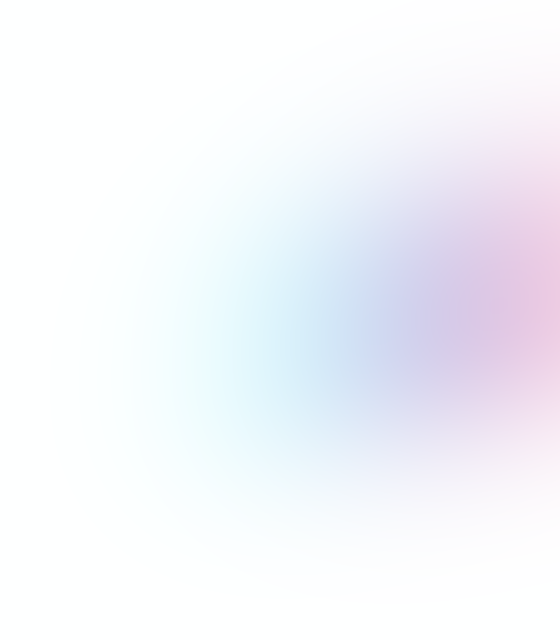
This background is drawn by a Shadertoy shader. Its source:

```glsl
// A soft pastel glow on white, running from mint through blue to pink.
// Each colour channel is dimmed by its own bell curve along a tilted axis,
// and one vertical bell curve fades the whole band out above and below.

// Bell curve with a slightly flatter top and shorter tails than a Gaussian.
vec3 bell(vec3 offset, vec3 width) {
    return exp(-pow(abs(offset / width), vec3(2.2)));
}

void mainImage(out vec4 fragColor, in vec2 fragCoord) {
    vec2 uv = fragCoord / iResolution.xy;

    // Height above the axis, which rises gently to the right
    float height = uv.y - (0.38 + 0.16 * uv.x);

    // The upper side fades more slowly; blend the widths across the axis
    float spread = mix(0.222, 0.252, smoothstep(-0.12, 0.12, height));
    float fade = bell(vec3(height), vec3(spread)).x;

    // Red dips in the blue zone, green in the violet, blue near the pink edge
    vec3 dip = vec3(0.182, 0.218, 0.11)
             * bell(uv.x - vec3(0.68, 0.89, 0.97), vec3(0.32, 0.325, 0.34));

    vec3 color = vec3(0.998, 1.0, 1.0) - dip * fade;
    fragColor = vec4(color, 1.0);
}
```
